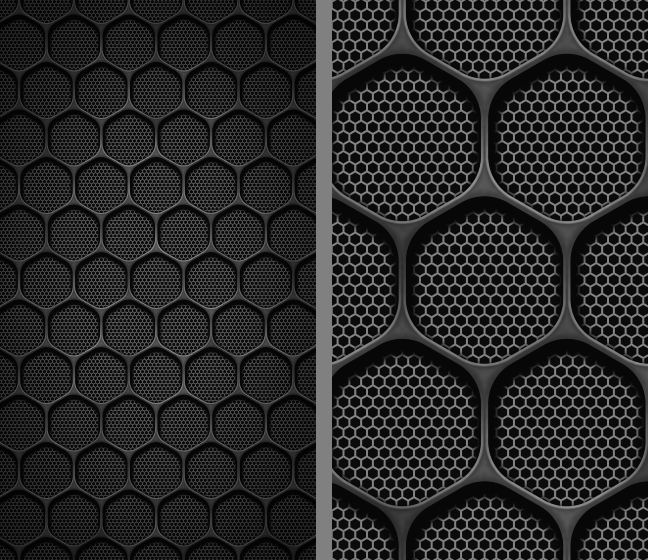
Left: the whole. Right: its middle third, enlarged.
Give the GLSL for this pattern, as a Shadertoy shader.

```glsl
// Dark metal honeycomb frame over a fine wire mesh.
// Two nested hexagonal grids: rounded openings cut the frame, and a shifted
// copy of each opening shades the mesh below. A soft vignette dims the rim.

const float CELLS_ACROSS = 5.76;
const float MESH_PER_CELL = 14.0;
const vec2 GRID_SHIFT = vec2(0.033, 0.0);
const vec2 HEX_PERIOD = vec2(1.0, 1.7320508);

float hash21(vec2 p) {
    vec3 q = fract(p.xyx * vec3(0.1031, 0.1030, 0.0973));
    q += dot(q, q.yzx + 33.33);
    return fract((q.x + q.y) * q.z);
}

float valueNoise(vec2 p) {
    vec2 i = floor(p);
    vec2 f = fract(p);
    f = f * f * (3.0 - 2.0 * f);
    float low = mix(hash21(i), hash21(i + vec2(1.0, 0.0)), f.x);
    float high = mix(hash21(i + vec2(0.0, 1.0)), hash21(i + 1.0), f.x);
    return mix(low, high, f.y);
}

// Offset from the nearest centre of a pointy-top grid with unit pitch
vec2 hexLocal(vec2 p) {
    vec2 a = mod(p, HEX_PERIOD) - 0.5 * HEX_PERIOD;
    vec2 b = mod(p - 0.5 * HEX_PERIOD, HEX_PERIOD) - 0.5 * HEX_PERIOD;
    return dot(a, a) < dot(b, b) ? a : b;
}

// Signed distance to a pointy-top hexagon with rounded corners
float roundedHex(vec2 p, float apothem, float radius) {
    const vec3 k = vec3(-0.8660254, 0.5, 0.5773503);
    float r = apothem - radius;
    p = abs(p.yx);
    p -= 2.0 * min(dot(k.xy, p), 0.0) * k.xy;
    p -= vec2(clamp(p.x, -k.z * r, k.z * r), r);
    return length(p) * sign(p.y) - radius;
}

// Box-filtered coverage of the wires along the cell borders
float meshWire(vec2 p, float halfWidth, float pixel) {
    vec2 c = abs(hexLocal(p));
    float edge = 0.5 - max(c.x, dot(c, vec2(0.5, 0.8660254)));
    float inner = min(edge + 0.5 * pixel, halfWidth);
    float outer = max(edge - 0.5 * pixel, -halfWidth);
    return clamp((inner - outer) / pixel, 0.0, 1.0);
}

// Mesh floor, darkest under the upper left edge of the opening
float floorShade(vec2 p, vec2 local, float apothem, float radius, float pixel) {
    float wire = meshWire(p * MESH_PER_CELL, 0.085, pixel * MESH_PER_CELL);
    float shadowEdge = roundedHex(local + vec2(-0.012, 0.05), apothem, radius);
    float lit = smoothstep(0.015, 0.085, -shadowEdge);
    return mix(0.025, mix(0.04, 0.47, wire), lit);
}

// Frame face with a bright bevel along the lower rim of each opening
float frameShade(vec2 p, vec2 local, float dist, float pixel) {
    float wear = mix(0.75, 1.2, valueNoise(p * 1.7));
    float grain = mix(0.95, 1.05, valueNoise(p * 40.0));
    float up = local.y / max(length(local), 0.001);
    float facing = smoothstep(0.55, -0.6, up);
    float bevel = 1.0 - smoothstep(0.008, 0.016 + pixel, dist);
    float face = mix(0.19, 0.27, smoothstep(0.0, 0.06, dist));
    return (face + 0.25 * bevel * facing) * wear * grain;
}

void mainImage(out vec4 fragColor, in vec2 fragCoord) {
    float pixel = CELLS_ACROSS / iResolution.x;
    vec2 p = (fragCoord - 0.5 * iResolution.xy) * pixel + GRID_SHIFT;
    vec2 local = hexLocal(p);

    // Opening
    float apothem = 0.478;
    float radius = 0.28;
    float dist = roundedHex(local, apothem, radius);

    // Layers
    float ground = floorShade(p, local, apothem, radius, pixel);
    float frame = frameShade(p, local, dist, pixel);
    float cover = smoothstep(-0.6 * pixel, 0.6 * pixel, dist);
    float shade = mix(ground, frame, cover);

    // Vignette
    vec2 q = 2.0 * fragCoord / iResolution.xy - 1.0;
    float vignette = 1.0 - 0.55 * smoothstep(0.25, 1.2, length(q * vec2(0.85, 0.9)));
    shade *= 1.1 * vignette;

    fragColor = vec4(vec3(shade), 1.0);
}
```
